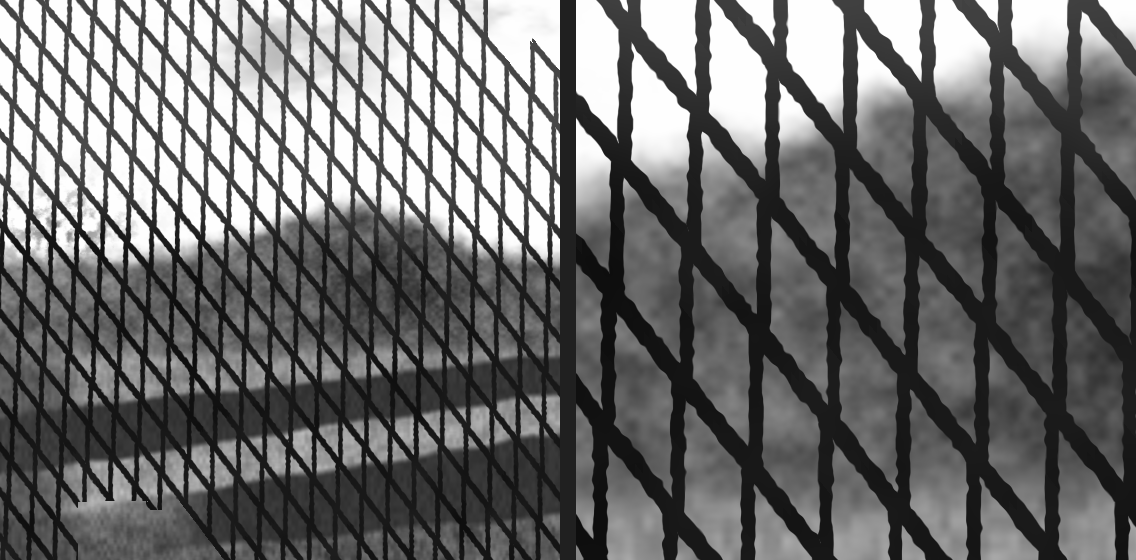
Left, the full canvas; right, a detail of the centre.
Write a WebGL 1 fragment shader that draws this pattern.

```glsl
precision highp float;
// A leaning wire mesh of steep and diagonal strands in front of a grey landscape.
// Two warped line families give the mesh; value noise gives clouds, trees and grass.
// Scene coordinates run from 0 to 1 with y pointing down.
uniform vec2 u_resolution;

float hash(vec2 p) {
  return fract(sin(dot(p, vec2(127.1, 311.7))) * 43758.5453);
}

float noise(vec2 p) {
  vec2 i = floor(p), f = fract(p);
  f = f * f * (3.0 - 2.0 * f);
  return mix(mix(hash(i), hash(i + vec2(1.0, 0.0)), f.x),
             mix(hash(i + vec2(0.0, 1.0)), hash(i + vec2(1.0, 1.0)), f.x), f.y);
}

float fbm(vec2 p) {
  float sum = 0.0, amp = 0.5;
  for (int i = 0; i < 4; i++) {
    sum += amp * noise(p);
    p = p * 2.03 + 17.3;
    amp *= 0.5;
  }
  return sum / 0.9375;
}

// Distance, in periods, to the nearest whole number
float toInteger(float t) {
  return abs(fract(t + 0.5) - 0.5);
}

// Soft mask that is 1 between two heights
float band(float y, float top, float bottom, float soft) {
  return smoothstep(top - soft, top + soft, y) * (1.0 - smoothstep(bottom - soft, bottom + soft, y));
}

// Soft round blob
float blob(vec2 p, vec2 centre, vec2 size) {
  vec2 d = (p - centre) / size;
  return exp(-dot(d, d));
}

float sky(vec2 p) {
  float cover = blob(p, vec2(0.53, 0.09), vec2(0.15, 0.09)) + blob(p, vec2(0.93, 0.02), vec2(0.12, 0.04));
  float tone = 0.995 - 0.28 * cover * smoothstep(0.35, 0.75, fbm(p * vec2(9.0, 16.0)));
  float twigs = blob(p, vec2(0.11, 0.41), vec2(0.11, 0.07));
  return tone - 0.45 * twigs * smoothstep(0.42, 0.75, fbm(p * 55.0));
}

float trees(vec2 p) {
  float tone = 0.24 + 0.30 * fbm(p * 38.0) + 0.10 * (noise(p * 150.0) - 0.5);
  tone -= 0.14 * blob(p, vec2(0.70, 0.52), vec2(0.13, 0.09));
  return tone + 0.10 * blob(p, vec2(0.05, 0.50), vec2(0.2, 0.06));
}

float ground(vec2 p) {
  float grain = noise(p * vec2(170.0, 90.0)) - 0.5;
  float grass = 0.34 + 0.26 * fbm(p * vec2(24.0, 40.0)) + 0.12 * grain;
  float wobble = 0.012 * (noise(p * 14.0) - 0.5);
  float y = p.y + wobble;
  // Pale verges
  grass += 0.10 * band(y, 0.63, 0.74 - 0.11 * p.x, 0.015);
  grass += 0.15 * band(y, 0.85 - 0.15 * p.x, 0.935 - 0.16 * p.x, 0.01);
  grass -= 0.10 * smoothstep(0.90, 0.95, y);
  // Dark slanting roads
  float road = band(y, 0.745 - 0.11 * p.x, 0.85 - 0.15 * p.x, 0.007);
  road = max(road, band(y, 0.935 - 0.16 * p.x, 1.01 - 0.09 * p.x, 0.008) * smoothstep(0.25, 0.42, p.x));
  float tone = mix(grass, 0.21 + 0.05 * grain, road);
  float haze = smoothstep(0.18, 0.05, p.x) * smoothstep(0.58, 0.68, p.y);
  return mix(tone, 0.25 + 0.08 * grain, 0.7 * haze);
}

float landscape(vec2 p) {
  float hill = (p.x - 0.62) / 0.2;
  float crown = 0.46 - 0.09 * exp(-hill * hill) + 0.05 * (fbm(p * 22.0) - 0.5);
  float tone = mix(sky(p), trees(p), smoothstep(crown - 0.025, crown + 0.025, p.y));
  return mix(tone, ground(p), smoothstep(0.60, 0.64, p.y + 0.02 * (noise(p * 30.0) - 0.5)));
}

// Strand coordinates: x counts steep wires, y counts diagonals
vec2 meshCoords(vec2 p, float diagonalGap, float steepGap) {
  float rise = 0.078 + 1.17 * p.x + 0.11 * p.x * p.x;
  float row = (p.y - rise) / diagonalGap;
  float topX = (p.x + 0.08 * p.y) / (1.0 + 0.04 * p.y);
  float jog = 0.11 * (fract(row) - 0.5);
  return vec2((topX - 0.388) / steepGap - jog, row);
}

// Torn top right corner and ragged hole at the lower left
float meshExtent(vec2 p, vec2 cell) {
  float torn = step(11.1, cell.x) * step(cell.y, -12.1);
  torn *= 1.0 - step(12.9, cell.x) * step(-13.1, cell.y);
  float ragged = 0.905 + 0.025 * (hash(vec2(floor(cell.x + 0.5), 3.0)) - 0.5);
  float hole = step(0.14, p.x) * step(ragged, p.y) * step(5.1, cell.y);
  return (1.0 - torn) * (1.0 - hole);
}

float meshMask(vec2 p, vec2 cell, float diagonalGap, float steepGap, float pixel) {
  float slope = 1.17 + 0.22 * p.x + 0.014 * cell.y;
  float steep = toInteger(cell.x) * steepGap - 0.0043;
  float diagonal = toInteger(cell.y) * diagonalGap / sqrt(1.0 + slope * slope) - 0.0054;
  float roughness = 0.0022 * (noise(p * 210.0) - 0.5);
  float edge = min(steep, diagonal) + roughness;
  return (1.0 - smoothstep(-pixel, pixel, edge)) * meshExtent(p, cell);
}

float wireTone(vec2 p, vec2 cell) {
  float shade = smoothstep(0.30, 0.47, p.y - 0.06 * (p.x - 0.4));
  float wear = 0.07 * (fbm(p * 12.0) - 0.5) + 0.025 * (hash(floor(cell + 0.5)) - 0.5);
  return mix(0.27, 0.085, shade) + wear;
}

void main() {
  vec2 p = gl_FragCoord.xy / u_resolution;
  p.y = 1.0 - p.y;
  float diagonalGap = 0.080 + 0.014 * p.x, steepGap = 0.0437;
  vec2 cell = meshCoords(p, diagonalGap, steepGap);
  float mask = meshMask(p, cell, diagonalGap, steepGap, 0.9 / u_resolution.y);
  float tone = mix(landscape(p), wireTone(p, cell), mask);
  gl_FragColor = vec4(vec3(clamp(tone, 0.0, 1.0)), 1.0);
}
```
